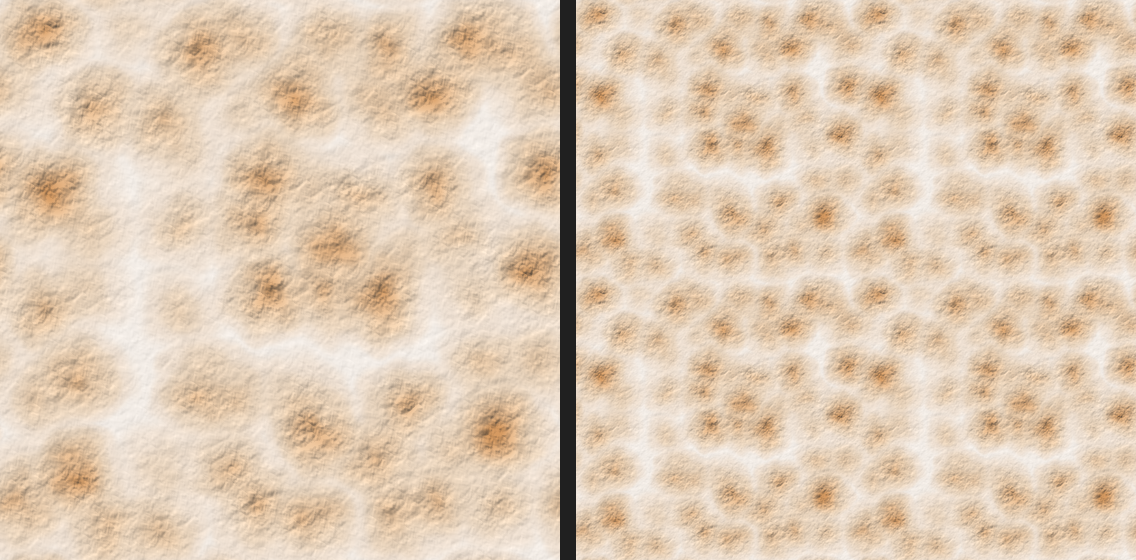
Left, the tile; right, the same tile 2 across and 2 down.
Give the GLSL for this texture, as a three.js fragment shader.

```glsl
// Pale sandy hide with soft brown pits, raised cream veins and an embossed grain; tiles both ways.
#define PITS 8.0            // pits across the tile
#define PIT_RADIUS 0.86     // pit reach, in cells
#define PIT_MIN 0.34        // depth of the faintest pit
#define WARP 0.028          // wobble of the pit outlines
#define PATCHES 0.16        // strength of the broad tone patches
#define GRAIN_SCALE 18.0    // grain repeats before the first turn
#define GRAIN_HEIGHT 1.1
#define LIGHT_STEP vec2(-0.0021, 0.0034)
#define RELIEF_PALE 0.28    // relief contrast on the veins
#define RELIEF_DEEP 3.2     // extra relief contrast in the pits

varying vec2 vUv;

vec2 hash2(vec2 p) {
  vec2 s = vec2(dot(p, vec2(127.1, 311.7)), dot(p, vec2(269.5, 183.3)));
  return fract(sin(s) * 43758.55);
}

vec2 wrapCell(vec2 cell, float period) {
  return floor(mod(cell + 0.5, period));
}

// Two channels of value noise that wrap after "period" cells.
vec2 noise2(vec2 uv, float period) {
  vec2 p = uv * period;
  vec2 i = floor(p);
  vec2 f = p - i;
  f = f * f * f * (f * (f * 6.0 - 15.0) + 10.0);
  vec2 seed = vec2(period * 1.37);
  vec2 a = hash2(wrapCell(i, period) + seed);
  vec2 b = hash2(wrapCell(i + vec2(1.0, 0.0), period) + seed);
  vec2 c = hash2(wrapCell(i + vec2(0.0, 1.0), period) + seed);
  vec2 d = hash2(wrapCell(i + vec2(1.0, 1.0), period) + seed);
  return mix(mix(a, b, f.x), mix(c, d, f.x), f.y);
}

// Layered crumbly grain; the whole-number turn hides the lattice and still tiles.
float grain(vec2 uv) {
  mat2 turn = mat2(2.0, -1.0, 1.0, 2.0);
  float sum = 0.0;
  float amplitude = 0.5;
  for (int k = 0; k < 3; k++) {
    uv = turn * uv;
    vec2 n = noise2(uv, GRAIN_SCALE);
    sum += amplitude * mix(n.x, abs(2.0 * n.y - 1.0), 0.35);
    amplitude *= 0.56;
  }
  return sum;
}

// Cellular pits: cones of random depth, joined by a soft maximum.
float pitDepth(vec2 uv) {
  vec2 wobble = noise2(uv, 13.0) + 0.5 * noise2(uv, 31.0) - 0.75;
  vec2 p = (uv + WARP * wobble) * PITS;
  vec2 cell = floor(p);
  float sum = 0.0;
  for (int y = -1; y <= 1; y++) {
    for (int x = -1; x <= 1; x++) {
      vec2 c = cell + vec2(float(x), float(y));
      vec2 id = wrapCell(c, PITS);
      vec2 away = p - c - 0.12 - 0.76 * hash2(id + 3.0);
      float strength = mix(PIT_MIN, 1.02, hash2(id + 57.0).x);
      float cone = max(0.0, 1.0 - sqrt(dot(away, away) + 0.004) / PIT_RADIUS);
      sum += pow(strength * cone, 4.0);
    }
  }
  return pow(sum + 0.00001, 0.25);
}

float surface(vec2 uv) {
  return GRAIN_HEIGHT * grain(uv) - 0.8 * pitDepth(uv);
}

// Colour ramp from vein to pit floor.
vec3 hideColor(float t) {
  vec3 c = mix(vec3(0.95, 0.93, 0.91), vec3(0.93, 0.875, 0.82), smoothstep(0.02, 0.20, t));
  c = mix(c, vec3(0.90, 0.82, 0.73), smoothstep(0.18, 0.38, t));
  c = mix(c, vec3(0.87, 0.76, 0.64), smoothstep(0.35, 0.57, t));
  c = mix(c, vec3(0.82, 0.66, 0.50), smoothstep(0.54, 0.78, t));
  return mix(c, vec3(0.75, 0.54, 0.34), smoothstep(0.74, 1.0, t));
}

void main() {
  float depth = pitDepth(vUv);
  float patches = noise2(vUv, 9.0).y + 0.5 * noise2(vUv, 23.0).y - 0.75;
  float tone = clamp(depth + PATCHES * patches * smoothstep(0.0, 0.3, depth), 0.0, 1.0);

  // Emboss: slopes facing the upper left are lit, the others shaded.
  float slope = surface(vUv) - surface(vUv + LIGHT_STEP);
  float relief = slope * (RELIEF_PALE + RELIEF_DEEP * depth * depth);
  float shadow = clamp(-relief * 1.2, 0.0, 0.65);
  float shine = clamp(relief * 0.7, 0.0, 0.12);

  vec3 color = hideColor(tone);
  color = mix(color, vec3(0.20, 0.19, 0.18), shadow);
  color *= 1.0 + shine;
  gl_FragColor = vec4(clamp(color, 0.0, 1.0), 1.0);
}
```
